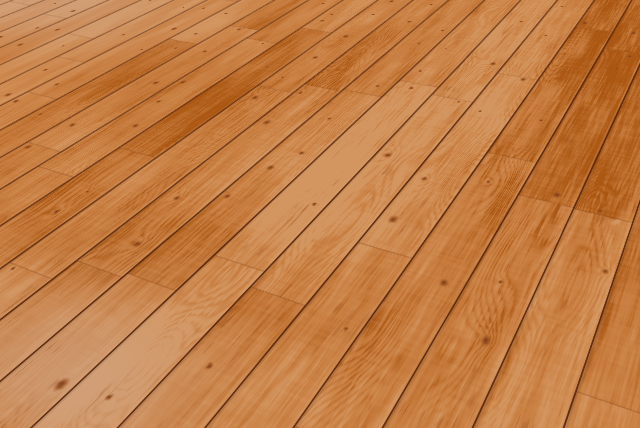
A WebGL 2 fragment shader for this texture:

```glsl
#version 300 es
precision highp float;

uniform vec2 u_resolution;
out vec4 outColor;

float hash(vec2 p) {
  return fract(sin(dot(p, vec2(127.1, 311.7))) * 43758.5453);
}

float noise(vec2 p) {
  vec2 i = floor(p), f = fract(p);
  f = f * f * (3.0 - 2.0 * f);
  return mix(mix(hash(i), hash(i + vec2(1, 0)), f.x),
             mix(hash(i + vec2(0, 1)), hash(i + vec2(1, 1)), f.x), f.y);
}

float fbm(vec2 p) {
  float sum = 0.0, amp = 0.5;
  for (int i = 0; i < 4; i++) {
    sum += amp * noise(p);
    p = p * 2.03 + 17.3;
    amp *= 0.5;
  }
  return sum;
}

// Perspective: x counts planks from right to left, y runs along them
vec2 floorPlane(vec2 p) {
  float down = 1.722 - p.y;
  float side = 1.897 - p.x - 0.337 * down;
  float depth = down - 0.042 * side;
  float along = 0.28 * (p.x - 0.747) + p.y - 0.5;
  return vec2(8.05 * side, 14.2 * along) / depth;
}

float glow(vec2 p, vec2 center, vec2 radius) {
  vec2 d = (p - center) / radius;
  return exp(-dot(d, d));
}

// Share of a pixel covered by a thin line
float lineCover(float dist, float halfWidth, float blur) {
  float reach = max(blur, halfWidth);
  return min(1.0, 1.6 * halfWidth / reach) * (1.0 - smoothstep(0.25 * reach, 1.2 * reach, dist));
}

// Returns knot darkness, knot core and the bend it gives to the grain
vec3 knots(float across, float along, vec2 board) {
  vec3 result = vec3(0);
  float cell = floor(along / 1.5);
  for (int i = -1; i <= 1; i++) {
    vec2 id = vec2(board.x * 3.7 + board.y, cell + float(i));
    float present = step(0.4, hash(id + 5.1));
    vec2 center = vec2(0.15 + 0.7 * hash(id), (id.y + 0.15 + 0.7 * hash(id + 9.4)) * 1.5);
    float size = mix(0.03, 0.085, hash(id + 2.6));
    vec2 d = (vec2(across, along) - center) * vec2(1.0, 0.68);
    d += 0.02 * (noise(d * 25.0 + id) - 0.5);
    float r = length(d) / size;
    result.x = max(result.x, present * (1.0 - smoothstep(0.5, 1.3, r)));
    result.y = max(result.y, present * (1.0 - smoothstep(0.1, 0.8, r)));
    result.z += present * exp(-r * r * 0.15) * size * 12.0;
  }
  return result;
}

void main() {
  vec2 p = gl_FragCoord.xy / u_resolution.y;
  vec2 ground = floorPlane(p);
  vec2 blur = 0.75 * fwidth(ground);

  // Planks, each cut into staggered boards
  float plank = floor(ground.x);
  float across = fract(ground.x);
  float run = ground.y / 7.7 + hash(vec2(plank, 3.3));
  vec2 board = vec2(plank, floor(run));
  float seed = hash(board + 0.7) * 40.0;
  vec3 knot = knots(across, ground.y, board);

  // Straight fibres, curved growth rings and faint saw marks
  float fine = 1.0 - smoothstep(0.025, 0.07, blur.x);
  float fibre = fbm(vec2(across * 30.0 + seed, ground.y * 1.5)) - 0.47;
  float streak = fbm(vec2(across * 4.0 + seed, ground.y * 0.5 + seed)) - 0.47;
  float field = across * 4.0 + 5.0 * noise(vec2(across * 2.2 + seed, ground.y * 0.45)) + knot.z;
  float patches = smoothstep(0.45, 0.8, noise(vec2(across + seed * 2.0, ground.y * 0.4 + seed)));
  float rings = pow(0.5 + 0.5 * sin(field * 13.0 + fibre * 4.0), 2.0) * patches * fine;
  float saw = noise(vec2(across * 3.0 + seed, ground.y * 16.0)) - 0.5;

  // Broad light falling over the floor
  float light = 0.45 * glow(p, vec2(0.76, 0.59), vec2(0.2, 0.18))
              + 0.3 * glow(p, vec2(0.2, 0.15), vec2(0.35, 0.22))
              + 0.3 * glow(p, vec2(0.12, 1.0), vec2(0.35, 0.14))
              + 0.22 * glow(p, vec2(1.1, 0.9), vec2(0.3, 0.25))
              + 0.15 * glow(p, vec2(1.45, 0.1), vec2(0.25, 0.3))
              - 0.28 * glow(p, vec2(0.5, 0.78), vec2(0.28, 0.15))
              - 0.3 * glow(p, vec2(1.45, 0.85), vec2(0.16, 0.25))
              - 0.17 * glow(p, vec2(1.2, 0.4), vec2(0.3, 0.3))
              - 0.15 * glow(p, vec2(0.2, 0.42), vec2(0.3, 0.12));
  float tone = 0.52 + light + 0.34 * (hash(board + 4.2) - 0.5)
             + 0.55 * streak + 0.6 * fibre * fine - 0.22 * rings + 0.1 * saw * fine;

  // Wood colours from deep orange to pale sheen
  vec3 color = mix(vec3(0.67, 0.34, 0.07), vec3(0.79, 0.50, 0.26), smoothstep(0.0, 0.56, tone));
  color = mix(color, vec3(0.83, 0.59, 0.38), smoothstep(0.48, 0.9, tone));
  float sheen = glow(p, vec2(0.15, 0.12), vec2(0.3, 0.2)) + glow(p, vec2(0.1, 1.02), vec2(0.3, 0.12));
  color = mix(color, vec3(0.81, 0.65, 0.54), 0.55 * sheen);
  float flecks = smoothstep(0.76, 0.95, noise(vec2(across * 32.0 + seed, ground.y * 2.0 + seed)));
  color = mix(color, vec3(0.60, 0.31, 0.11), 0.4 * flecks * fine * smoothstep(-0.05, 0.2, -streak));
  color = mix(color, vec3(0.62, 0.33, 0.13), 0.65 * knot.x);
  color = mix(color, vec3(0.43, 0.19, 0.06), 0.6 * knot.y);

  // Board ends, bevel highlight and dark grooves
  float endGap = (0.5 - abs(fract(run) - 0.5)) * 7.7;
  color = mix(color, vec3(0.55, 0.30, 0.13), 0.35 * lineCover(endGap, 0.016, blur.y));
  float gap = 0.5 - abs(across - 0.5);
  float bevel = smoothstep(0.015, 0.035, across) * (1.0 - smoothstep(0.04, 0.075, across));
  color = mix(color, vec3(0.86, 0.62, 0.42), 0.3 * bevel * fine);
  color *= 1.0 - 0.16 * smoothstep(0.93, 1.0, across);
  color = mix(color, vec3(0.34, 0.14, 0.04), 0.88 * lineCover(gap, 0.015, blur.x));

  outColor = vec4(color, 1.0);
}
```
